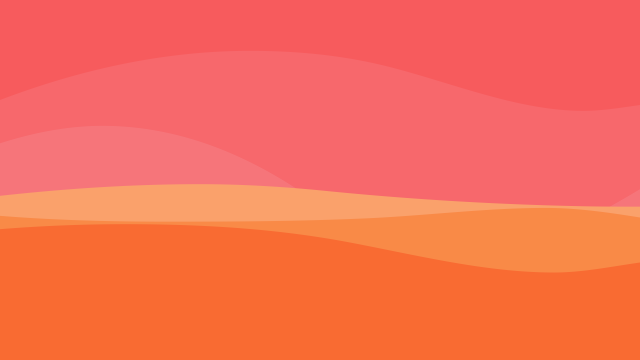
A Shadertoy shader for this background:

```glsl
// Flat layered dunes: pink hills behind peach and orange sand under a coral sky.
// Each ridge is a smooth cubic through a few knots; layers are painted back to
// front, with coverage computed from the height above or below the ridge.

// Layout space in which the ridges are laid out; stretched to fill the canvas.
const vec2 LAYOUT = vec2(768.0, 432.0);
const float EDGE_SOFTNESS = 1.0; // edge width in output pixels

const vec3 SKY_CORAL   = vec3(0.970, 0.357, 0.364);
const vec3 HILL_ROSE   = vec3(0.967, 0.406, 0.423);
const vec3 HILL_PINK   = vec3(0.965, 0.460, 0.480);
const vec3 SAND_PEACH  = vec3(0.980, 0.630, 0.420);
const vec3 SAND_ORANGE = vec3(0.975, 0.541, 0.280);
const vec3 SAND_DEEP   = vec3(0.976, 0.420, 0.198);

// Ridge knots: x, height, slope.
const int KNOTS = 5;
const vec3 FAR_HILL[KNOTS] = vec3[KNOTS](
    vec3(0.0, 312.0, 0.38), vec3(300.0, 371.0, 0.0), vec3(470.0, 351.0, -0.26),
    vec3(700.0, 299.0, 0.0), vec3(768.0, 306.0, 0.14));
const vec3 NEAR_HILL[KNOTS] = vec3[KNOTS](
    vec3(0.0, 260.0, 0.32), vec3(123.0, 281.0, 0.0), vec3(352.0, 208.0, -0.64),
    vec3(540.0, 122.0, 0.0), vec3(768.0, 205.0, 0.6));
const vec3 FAR_DUNE[KNOTS] = vec3[KNOTS](
    vec3(0.0, 197.0, 0.11), vec3(240.0, 211.0, 0.0), vec3(390.0, 203.0, -0.1),
    vec3(700.0, 184.5, -0.02), vec3(768.0, 184.0, 0.0));
const vec3 MID_DUNE[KNOTS] = vec3[KNOTS](
    vec3(0.0, 173.0, -0.08), vec3(200.0, 166.0, 0.0), vec3(440.0, 170.0, 0.045),
    vec3(655.0, 182.5, 0.0), vec3(768.0, 171.0, -0.16));
const vec3 NEAR_DUNE[KNOTS] = vec3[KNOTS](
    vec3(0.0, 157.0, 0.08), vec3(150.0, 163.0, 0.0), vec3(420.0, 141.0, -0.19),
    vec3(665.0, 105.0, 0.0), vec3(768.0, 117.0, 0.14));

// Cubic Hermite segment between knots a and b.
float hermite(float x, vec3 a, vec3 b) {
    float span = b.x - a.x;
    float t = (x - a.x) / span;
    float s = 1.0 - t;
    return s * s * ((1.0 + 2.0 * t) * a.y + t * span * a.z)
         + t * t * ((1.0 + 2.0 * s) * b.y - s * span * b.z);
}

float ridgeHeight(float x, vec3 knots[KNOTS]) {
    float height = knots[0].y;
    for (int i = 0; i < KNOTS - 1; i++) {
        if (x >= knots[i].x) height = hermite(x, knots[i], knots[i + 1]);
    }
    return height;
}

// Paints everything below the ridge with one flat colour.
void paintBelow(inout vec3 color, vec2 p, vec3 knots[KNOTS], vec3 fill) {
    float softness = EDGE_SOFTNESS * LAYOUT.y / iResolution.y;
    float depth = ridgeHeight(p.x, knots) - p.y;
    color = mix(color, fill, clamp(0.5 + depth / softness, 0.0, 1.0));
}

void mainImage(out vec4 fragColor, in vec2 fragCoord) {
    vec2 p = fragCoord / iResolution.xy * LAYOUT;
    vec3 color = SKY_CORAL;

    // Hills
    paintBelow(color, p, FAR_HILL, HILL_ROSE);
    paintBelow(color, p, NEAR_HILL, HILL_PINK);

    // Dunes
    paintBelow(color, p, FAR_DUNE, SAND_PEACH);
    paintBelow(color, p, MID_DUNE, SAND_ORANGE);
    paintBelow(color, p, NEAR_DUNE, SAND_DEEP);

    fragColor = vec4(color, 1.0);
}
```
